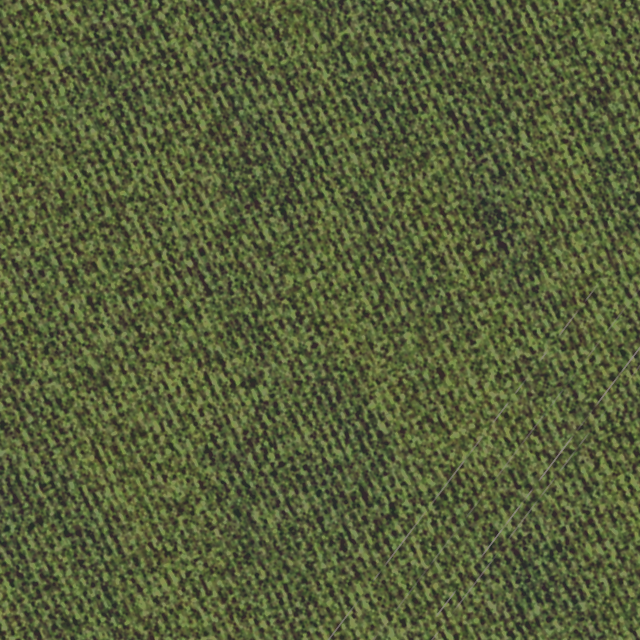
This texture is drawn by a WebGL 1 fragment shader. Its source:

```glsl
precision highp float;
// Aerial view of a planted field: slanted crop rows broken up into leaf clumps,
// with broad patches of growth and a few thin pale wheel tracks.
// Layered value noise in row-aligned axes picks a colour from a soil-to-leaf ramp.
uniform vec2 u_resolution;

// Layout, in units of the canvas
const float ROW_TILT = 0.45;         // radians from vertical
const float ROW_COUNT = 63.0;        // rows per unit, measured across the rows
const float ROW_WOBBLE = 0.12;       // in row spacings
const vec2 CLUMP_FREQ = vec2(185.0, 145.0);
const vec2 LEAF_FREQ = vec2(255.0, 240.0);
const vec2 PATCH_FREQ = vec2(11.0, 4.0);

// Strength of each layer in the tone
const float TONE_MEAN = 0.47;
const float ROW_GAIN = 0.20;
const float CLUMP_GAIN = 0.78;
const float LEAF_GAIN = 0.60;
const float PATCH_GAIN = 0.21;

// Wheel tracks
const vec2 TRACK_DIR = vec2(0.604, 0.797);
const vec4 TRACK_OFFSETS = vec4(0.409, 0.465, 0.521, 0.538);
const vec4 TRACK_STRENGTH = vec4(0.60, 0.35, 0.70, 0.45);
const float TRACK_HALF_WIDTH = 0.0013;
const float TRACK_DASHES = 60.0;

// Colours
const vec3 SOIL = vec3(0.18, 0.17, 0.155);
const vec3 SHADE = vec3(0.25, 0.26, 0.18);
const vec3 LEAF = vec3(0.36, 0.405, 0.23);
const vec3 SUNLIT = vec3(0.505, 0.56, 0.33);
const vec3 TRACK = vec3(0.60, 0.56, 0.56);
const vec3 WARM_TINT = vec3(0.075, -0.025, 0.025);   // dry leaves and bare earth
const vec3 PALE_TINT = vec3(0.0, -0.02, 0.09);       // glossy leaves
const vec3 YELLOW_TINT = vec3(0.03, 0.012, -0.03);   // lush patches

float hash(vec2 p) {
  vec3 q = fract(vec3(p.xyx) * 0.1031);
  q += dot(q, q.yzx + 33.33);
  return fract((q.x + q.y) * q.z);
}

float noise(vec2 p) {
  vec2 cell = floor(p);
  vec2 f = fract(p);
  f = f * f * (3.0 - 2.0 * f);
  float low = mix(hash(cell), hash(cell + vec2(1.0, 0.0)), f.x);
  float high = mix(hash(cell + vec2(0.0, 1.0)), hash(cell + 1.0), f.x);
  return mix(low, high, f.y);
}

// Noise centred on zero, moved away from the origin by a seed
float centredNoise(vec2 p, float seed) {
  return noise(p + seed) - 0.5;
}

vec3 fieldColour(float tone) {
  vec3 c = mix(SOIL, SHADE, smoothstep(0.0, 0.26, tone));
  c = mix(c, LEAF, smoothstep(0.20, 0.58, tone));
  return mix(c, SUNLIT, smoothstep(0.52, 0.92, tone));
}

// Broken pale lines, faded towards their far ends
float trackMask(vec2 p, float pixel) {
  float along = dot(p, TRACK_DIR);
  float across = dot(p, vec2(TRACK_DIR.y, -TRACK_DIR.x));
  float mask = 0.0;
  for (int i = 0; i < 4; i++) {
    float d = abs(across - TRACK_OFFSETS[i]);
    float line = 1.0 - smoothstep(TRACK_HALF_WIDTH - 0.5 * pixel,
                                  TRACK_HALF_WIDTH + 0.5 * pixel, d);
    float dash = noise(vec2(along * TRACK_DASHES, float(i) * 7.0 + 0.5));
    mask = max(mask, line * TRACK_STRENGTH[i] * smoothstep(0.2, 0.65, dash));
  }
  return mask * (1.0 - smoothstep(0.95, 1.12, along));
}

void main() {
  float pixel = 1.0 / u_resolution.y;
  vec2 p = gl_FragCoord.xy * pixel;

  // Row-aligned axes: x across the rows, y along them
  float c = cos(ROW_TILT);
  float s = sin(ROW_TILT);
  vec2 q = vec2(c * p.x + s * p.y, c * p.y - s * p.x);

  // Rows, clumps, single leaves and broad patches
  float wobble = ROW_WOBBLE * centredNoise(q * vec2(30.0, 22.0), 11.0);
  float row = cos(6.2832 * (q.x * ROW_COUNT + wobble));
  float clump = centredNoise(q * CLUMP_FREQ, 37.0);
  float leaf = centredNoise(q * LEAF_FREQ, 71.0);
  float growth = 0.6 * centredNoise(q * PATCH_FREQ, 5.0)
               + 0.4 * centredNoise(q * PATCH_FREQ * 2.6, 23.0);
  float rowClarity = 0.8 + 0.4 * noise(q * 8.0 + 51.0);
  float tone = TONE_MEAN + ROW_GAIN * rowClarity * row + CLUMP_GAIN * clump
             + LEAF_GAIN * leaf + PATCH_GAIN * growth;

  // Tints: dry flecks, glossy leaves, and yellow growth against cooler thin growth
  vec3 colour = fieldColour(tone);
  colour += WARM_TINT * centredNoise(q * 170.0, 93.0);
  colour += PALE_TINT * clamp(tone, 0.0, 1.0) * centredNoise(q * 150.0, 129.0);
  colour += YELLOW_TINT * growth;
  colour = mix(colour, TRACK, trackMask(p, pixel));
  gl_FragColor = vec4(clamp(colour, 0.0, 1.0), 1.0);
}
```
